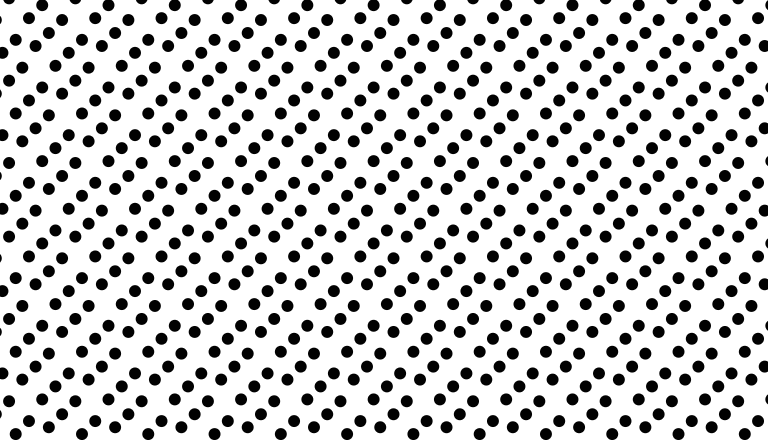
Write a Shadertoy shader that draws this pattern.

```glsl
#define REPEATS 11.587              // repeats across the canvas width
#define ORIGIN vec2(0.637, 0.078)   // first bar centre, from the upper left
#define ROW_STEP vec2(0.4, 0.719)   // shift from one row to the next
#define PAIR_STEP vec2(0.1, 0.420)  // second bar of a row
#define DOT_STEP vec2(-0.2, 0.196)  // dot to dot along a bar
#define DOT_RADIUS 0.0898
#define PAPER vec3(1.0)
#define INK vec3(0.005)

// Signed distance to a dot that repeats once per unit in x
float dotDistance(vec2 p) {
    p.x -= round(p.x);
    return length(p) - DOT_RADIUS;
}

// Distance to the nearest dot: each row holds two slanted bars of three dots
float patternDistance(vec2 p) {
    float row = floor(p.y / ROW_STEP.y);
    float d = 1.0;
    for (int r = -1; r <= 1; r++) {
        vec2 rowPos = p - (row + float(r)) * ROW_STEP;
        for (int bar = 0; bar < 2; bar++) {
            vec2 barPos = rowPos - float(bar) * PAIR_STEP;
            for (int k = -1; k <= 1; k++) {
                d = min(d, dotDistance(barPos - float(k) * DOT_STEP));
            }
        }
    }
    return d;
}

void mainImage(out vec4 fragColor, in vec2 fragCoord) {
    // One unit is one horizontal repeat, with y running downward
    float pixel = REPEATS / iResolution.x;
    vec2 p = vec2(fragCoord.x, iResolution.y - fragCoord.y) * pixel - ORIGIN;

    // Edge coverage over one pixel
    float coverage = clamp(0.5 - patternDistance(p) / pixel, 0.0, 1.0);
    fragColor = vec4(mix(PAPER, INK, coverage), 1.0);
}
```
